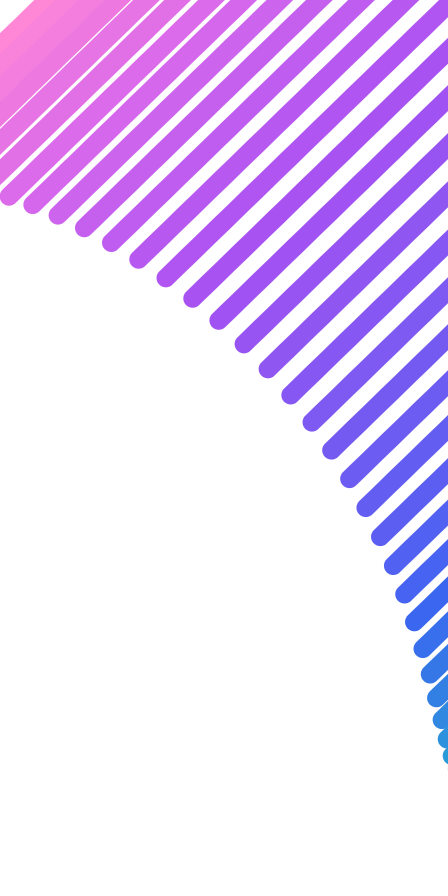
This background is drawn by a Shadertoy shader. Its source:

```glsl
// Fan of parallel rounded bars on white, their ends tracing an arc, pink to violet to blue.

const float FIRST_BAR = -6.0;
const float LAST_BAR = 27.0;
const float BAR_RADIUS = 0.0208;
const vec2 BAR_DIRECTION = vec2(1.0, -0.97);

const vec3 WHITE  = vec3(1.0);
const vec3 PINK   = vec3(1.00, 0.53, 0.84);
const vec3 ORCHID = vec3(0.86, 0.42, 0.92);
const vec3 VIOLET = vec3(0.66, 0.32, 0.95);
const vec3 INDIGO = vec3(0.36, 0.37, 0.95);
const vec3 BLUE   = vec3(0.23, 0.40, 0.94);
const vec3 TEAL   = vec3(0.15, 0.67, 0.82);

// Linear ramp from 0 at a to 1 at b
float ramp(float a, float b, float x) {
    return clamp((x - a) / (b - a), 0.0, 1.0);
}

// Colour of a bar by its place in the fan
vec3 barColor(float index) {
    vec3 color = mix(PINK, ORCHID, ramp(FIRST_BAR, 0.0, index));
    color = mix(color, VIOLET, ramp(0.0, 7.0, index));
    color = mix(color, INDIGO, ramp(7.0, 16.0, index));
    color = mix(color, BLUE, ramp(16.0, 19.0, index));
    return mix(color, TEAL, ramp(19.0, LAST_BAR, index));
}

// Centre of a bar's rounded end: a quartic arc, crowding together before bar zero
vec2 barEnd(float index) {
    float u = (max(index, 0.0) - 13.0) / 12.0;
    vec2 arc = vec2(-0.036, -0.143) + u * vec2(0.068, -0.029);
    arc = vec2(-0.267, 0.096) + u * arc;
    arc = vec2(0.504, 0.758) + u * arc;
    arc = vec2(0.740, 1.005) + u * arc;
    float k = min(index, 0.0);
    return arc + vec2(0.0703 * k + 0.0029 * k * k, 0.0078 * k);
}

// Signed distance to a thick ray with a round start
float rayDistance(vec2 p, vec2 start, vec2 direction, float radius) {
    vec2 q = p - start;
    return length(q - direction * max(dot(q, direction), 0.0)) - radius;
}

void mainImage(out vec4 fragColor, in vec2 fragCoord) {
    // Canvas widths, measured down from the upper left corner
    vec2 p = vec2(fragCoord.x, iResolution.y - fragCoord.y) / iResolution.x;
    float pixel = 1.0 / iResolution.x;
    vec2 direction = normalize(BAR_DIRECTION);

    // Layer the bars from the upper left to the lower right
    vec3 color = WHITE;
    for (float i = FIRST_BAR; i <= LAST_BAR; i++) {
        float d = rayDistance(p, barEnd(i), direction, BAR_RADIUS);
        float coverage = clamp(0.5 - d / pixel, 0.0, 1.0);
        color = mix(color, barColor(i), coverage);
    }
    fragColor = vec4(color, 1.0);
}
```
